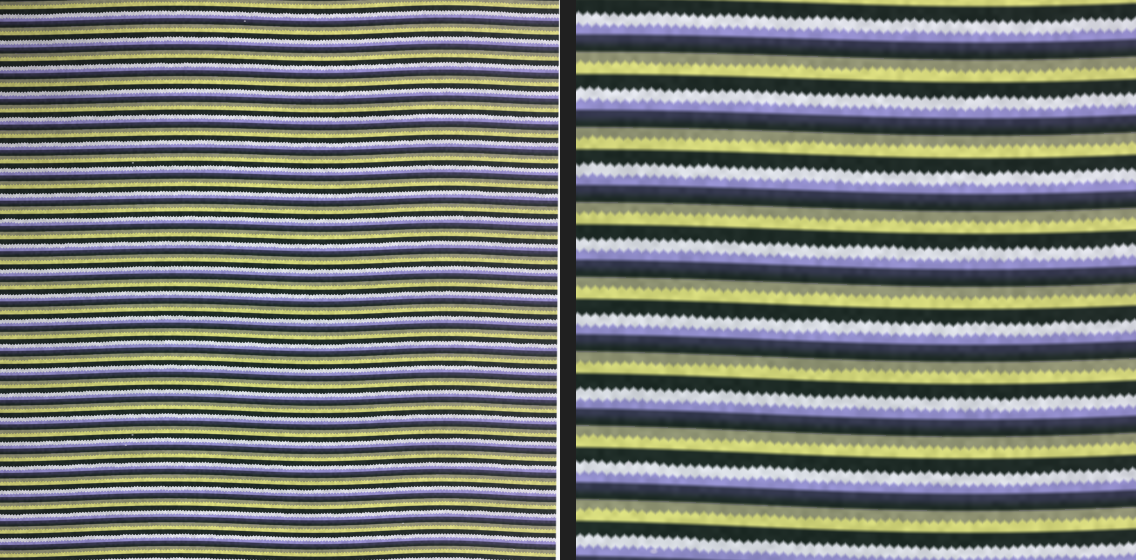
Left, the full canvas; right, a detail of the centre.
Reproduce this texture procedurally as a WebGL 1 fragment shader.

```glsl
precision highp float;
uniform vec2 u_resolution;

#define ROWS 21.4
#define ROW_TIGHTENING 1.1
#define ROW_OFFSET -0.065
#define WAVE_HEIGHT 0.0031
#define STITCHES 190.0
#define TOOTH_DEPTH 0.022
#define EDGE_SOFTNESS 0.035
#define YARN_GRAIN 0.09
#define LINT_AMOUNT 0.006

const float TAU = 6.2831853;
const vec3 KHAKI = vec3(0.56, 0.55, 0.44);
const vec3 YELLOW = vec3(0.82, 0.81, 0.47);
const vec3 BLACK = vec3(0.13, 0.155, 0.15);
const vec3 LILAC_WHITE = vec3(0.84, 0.83, 0.87);
const vec3 PURPLE = vec3(0.57, 0.53, 0.78);
const vec3 NAVY = vec3(0.22, 0.21, 0.31);
const vec3 BACKDROP = vec3(0.97);

float hash(vec2 p) {
  p = fract(p * vec2(0.1031, 0.1137));
  p += dot(p, p.yx + 33.33);
  return fract((p.x + p.y) * p.x * 37.7);
}

float noise(vec2 p) {
  vec2 cell = floor(p);
  vec2 f = fract(p);
  f = f * f * (3.0 - 2.0 * f);
  return mix(mix(hash(cell), hash(cell + vec2(1.0, 0.0)), f.x),
             mix(hash(cell + vec2(0.0, 1.0)), hash(cell + vec2(1.0, 1.0)), f.x), f.y);
}

// Continuous row count from the top; rows sag gently and tighten downwards
float rowCoordinate(vec2 uv) {
  float sag = WAVE_HEIGHT * cos(2.0 * TAU * uv.x - 0.9 * sin(0.5 * TAU * uv.x));
  sag += 0.003 * (noise(uv * vec2(4.0, 3.0) + 7.0) - 0.5);
  float depth = 1.0 - uv.y - sag + WAVE_HEIGHT;
  return ROW_OFFSET + ROWS * depth + ROW_TIGHTENING * depth * depth;
}

vec3 layer(vec3 below, vec3 above, float start, float phase, float soft) {
  return mix(below, above, smoothstep(start - soft, start + soft, phase));
}

// One repeat, top to bottom: khaki, yellow, black, white, purple, navy
vec3 stripes(float phase, float tooth, float soft) {
  float knit = phase + tooth;
  vec3 navyFade = mix(NAVY, BLACK, smoothstep(0.82, 0.97, phase));
  vec3 color = layer(navyFade, KHAKI, 0.0, phase, soft);
  color = layer(color, YELLOW, 0.145, knit, soft);
  color = layer(color, BLACK, 0.295, phase, soft);
  color = layer(color, LILAC_WHITE, 0.495, knit, soft);
  color = layer(color, PURPLE, 0.645, knit, soft);
  color = layer(color, navyFade, 0.77, phase, soft);
  return layer(color, KHAKI, 1.0, phase, soft);
}

void main() {
  vec2 uv = gl_FragCoord.xy / u_resolution;
  float pixel = 1.0 / min(u_resolution.x, u_resolution.y);
  float row = rowCoordinate(uv);
  float rowId = floor(row);

  // Knitted teeth along the stripe borders
  float stitch = uv.x * STITCHES + hash(vec2(rowId, 3.0));
  float tooth = TOOTH_DEPTH * (abs(fract(stitch) * 4.0 - 2.0) - 1.0);
  tooth += 0.03 * (noise(vec2(uv.x * 90.0, row * 2.0)) - 0.5);
  float soft = max(EDGE_SOFTNESS, 0.6 * ROWS * pixel);
  vec3 color = stripes(fract(row), tooth, soft);

  // Yarn grain and uneven dye
  float grain = noise(vec2(uv.x * STITCHES * 1.3, row * 11.0)) - 0.5;
  float dye = noise(vec2(uv.x * 9.0, rowId * 2.7)) - 0.5;
  color *= 1.0 + YARN_GRAIN * grain + 0.06 * dye;
  color += 0.025 * grain;

  // Uneven light: dim left edge, greenish middle, warm faded right
  color *= 0.93 + 0.09 * smoothstep(0.0, 0.35, uv.x);
  color *= 1.0 - 0.12 * smoothstep(0.5, 0.0, length(uv - vec2(0.0, 1.0)));
  float fade = smoothstep(0.55, 1.0, uv.x);
  color = mix(color, vec3(0.83, 0.77, 0.83), 0.08 * fade);
  float middle = exp(-6.0 * dot(uv - vec2(0.4, 0.4), uv - vec2(0.4, 0.4)));
  color += middle * vec3(-0.018, 0.01, -0.006);

  // Sparse lint specks
  vec2 lintGrid = uv * 70.0;
  vec2 lintCell = floor(lintGrid);
  vec2 lintCenter = 0.25 + 0.5 * vec2(hash(lintCell + 11.0), hash(lintCell + 47.0));
  float lintDistance = length((fract(lintGrid) - lintCenter) * vec2(0.7, 1.0));
  float lint = step(1.0 - LINT_AMOUNT, hash(lintCell + 5.0));
  color = mix(color, LILAC_WHITE, 0.55 * lint * smoothstep(0.15, 0.04, lintDistance));

  // Slanted cloth edge against the backdrop
  float clothEdge = mix(0.9925, 0.9985, uv.y);
  color = mix(color, BACKDROP, smoothstep(clothEdge - pixel, clothEdge + pixel, uv.x));

  gl_FragColor = vec4(clamp(color, 0.0, 1.0), 1.0);
}
```
